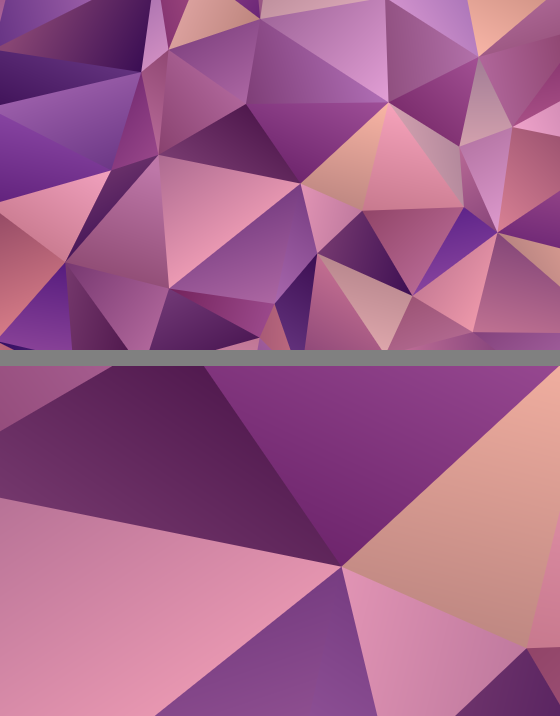
Top, the full canvas; bottom, a detail of the centre.
This background is drawn by a WebGL 2 fragment shader. Its source:

```glsl
#version 300 es
precision highp float;

uniform vec2 u_resolution;
out vec4 fragColor;

#define ROWS 4.0        // mesh cells per canvas height
#define JITTER 0.40     // vertex displacement, below 0.5
#define TILT 0.16       // mesh rotation in radians
#define OFFSET vec2(13.3, 7.6)
#define LEFT_DARK 0.30  // how strongly tones darken to the left
#define SHADE 0.15      // light to dark range inside a facet
#define TINT 0.85       // warm to violet range between facets

float hash(vec2 p) {
    vec3 q = fract(vec3(p.xyx) * vec3(0.1031, 0.1030, 0.0973));
    q += dot(q, q.yzx + 33.33);
    return fract((q.x + q.y) * q.z);
}

float cross2(vec2 a, vec2 b) { return a.x * b.y - a.y * b.x; }

vec2 vertex(vec2 id) {
    vec2 r = vec2(hash(id + 2.7), hash(id + 51.4));
    return id + JITTER * (2.0 * r - 1.0);
}

// Positive on the inner side of a counterclockwise edge
float edgeDistance(vec2 p, vec2 a, vec2 b) {
    return cross2(b - a, p - a) / length(b - a);
}

bool isCcw(vec2 a, vec2 b, vec2 c) { return cross2(b - a, c - a) > 0.0; }

// Tones ordered from dark to light, spaced by their area
vec3 palette(float t) {
    if (t < 0.14) return vec3(0.36, 0.15, 0.39);
    if (t < 0.33) return vec3(0.51, 0.22, 0.52);
    if (t < 0.64) return vec3(0.60, 0.33, 0.55);
    if (t < 0.75) return vec3(0.68, 0.38, 0.50);
    if (t < 0.90) return vec3(0.79, 0.52, 0.69);
    return vec3(0.78, 0.58, 0.61);
}

// Flat tone plus a linear gradient in a random direction
vec3 facetColor(vec2 p, vec2 center, float across, vec2 key) {
    float pick = fract(dot(key, vec2(0.7549, 0.5698)) + 0.15 * hash(key + 8.1));
    float tone = (mix(pick, across, LEFT_DARK) - 0.5 * LEFT_DARK) / (1.0 - LEFT_DARK);
    float angle = 6.2832 * hash(key + 19.3);
    float along = clamp(dot(p - center, vec2(cos(angle), sin(angle))), -0.8, 0.8);
    float warmth = TINT * (hash(key + 37.9) - 0.5) + 0.5 * along * (hash(key + 64.2) - 0.5);
    return palette(tone) + along * SHADE * vec3(1.1, 0.9, 0.8)
         + warmth * vec3(0.16, 0.05, -0.15);
}

// Facet color weighted by its pixel coverage
vec4 facet(vec2 p, vec2 a, vec2 b, vec2 c, vec2 key, mat2 turn) {
    float inside = min(edgeDistance(p, a, b), min(edgeDistance(p, b, c), edgeDistance(p, c, a)));
    float coverage = clamp(inside * u_resolution.y / ROWS + 0.5, 0.0, 1.0);
    if (coverage <= 0.0) return vec4(0.0);
    vec2 center = (a + b + c) / 3.0;
    vec2 canvas = ((center - OFFSET) * turn) / ROWS;
    float across = clamp(canvas.x * u_resolution.y / u_resolution.x, 0.0, 1.0);
    return vec4(facetColor(p, center, across, key), 1.0) * coverage;
}

void main() {
    mat2 turn = mat2(cos(TILT), sin(TILT), -sin(TILT), cos(TILT));
    vec2 p = turn * (gl_FragCoord.xy / u_resolution.y) * ROWS + OFFSET;
    vec2 cell = floor(p);
    vec4 sum = vec4(0.0);

    for (int j = -1; j <= 1; j++) {
        for (int i = -1; i <= 1; i++) {
            vec2 id = cell + vec2(i, j);
            vec2 a = vertex(id);
            vec2 b = vertex(id + vec2(1.0, 0.0));
            vec2 c = vertex(id + vec2(1.0, 1.0));
            vec2 d = vertex(id + vec2(0.0, 1.0));

            // Split along a diagonal that stays inside the quad
            bool acValid = isCcw(a, b, c) && isCcw(a, c, d);
            bool bdValid = isCcw(a, b, d) && isCcw(b, c, d);
            bool acShorter = distance(a, c) * mix(0.8, 1.25, hash(id + 77.0)) < distance(b, d);
            vec2 twin = id + vec2(0.5, 0.0);
            if (acValid && (acShorter || !bdValid)) {
                sum += facet(p, a, b, c, id, turn) + facet(p, a, c, d, twin, turn);
            } else {
                sum += facet(p, a, b, d, id, turn) + facet(p, b, c, d, twin, turn);
            }
        }
    }
    fragColor = vec4(clamp(sum.rgb / max(sum.a, 0.001), 0.0, 1.0), 1.0);
}
```
